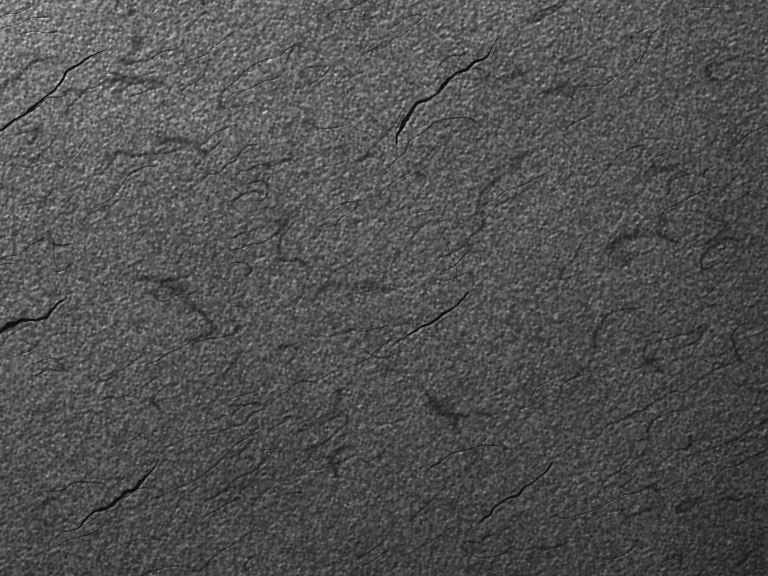
Give the GLSL for this texture, as a Shadertoy shader.

```glsl
// Dark slate: fine speckled grain with diagonal wrinkles, lit from the upper left.
// A height field is shaded by its slope toward the light, then long jagged cracks
// that recur sideways, as on tiled slabs, are cut into it.

const float TILE = 0.686;
const vec2 LIGHT = vec2(-0.6, 0.8);
const mat2 TURN = mat2(0.91, -0.41, 0.41, 0.91);

float hash(vec2 p) {
    vec3 q = fract(vec3(p.xyx) * 0.1031);
    q += dot(q, q.yzx + 33.33);
    return fract((q.x + q.y) * q.z);
}

float noise(vec2 p) {
    vec2 i = floor(p), f = fract(p);
    f = f * f * (3.0 - 2.0 * f);
    return mix(mix(hash(i), hash(i + vec2(1, 0)), f.x),
               mix(hash(i + vec2(0, 1)), hash(i + vec2(1, 1)), f.x), f.y);
}

float fbm(vec2 p) {
    float sum = 0.0, amp = 0.5;
    for (int i = 0; i < 4; i++) {
        sum += amp * noise(p);
        p = mat2(1.6, 1.2, -1.2, 1.6) * p + 7.3;
        amp *= 0.5;
    }
    return sum;
}

vec2 warp(vec2 p, float freq) {
    return vec2(noise(p * freq + 3.1), noise(p * freq + 41.7)) - 0.5;
}

// Short thin wrinkles: broken level lines of two stretched, warped noises
float creases(vec2 p) {
    vec2 q = TURN * p + 0.06 * warp(p, 7.0) + 0.012 * warp(p, 40.0);
    float fine = abs(noise(q * vec2(14, 46) + 11.0) - 0.5);
    float broad = abs(noise(q * vec2(5, 15) + 29.0) - 0.5);
    return smoothstep(0.085, 0.0, fine) * smoothstep(0.5, 0.75, noise(q * vec2(18, 30) + 5.0))
         + smoothstep(0.035, 0.0, broad) * smoothstep(0.45, 0.75, noise(p * 14.0 + 60.0));
}

float height(vec2 p) {
    vec2 q = TURN * p + 0.03 * warp(p, 9.0);
    float grain = noise(TURN * p * 205.0) + 0.6 * noise(p.yx * TURN * 115.0 + 17.0);
    return grain + 0.9 * fbm(q * vec2(16, 38)) - 0.4 * creases(p);
}

// One jagged crack from a to b, recurring every TILE
float crack(vec2 p, vec2 a, vec2 b, float width) {
    vec2 axis = b - a, d = p - 0.5 * (a + b);
    d.x = mod(d.x + 0.5 * TILE, TILE) - 0.5 * TILE;
    float t = clamp(dot(d, axis) / dot(axis, axis) + 0.5, 0.0, 1.0);
    float taper = smoothstep(0.0, 0.3, t) * smoothstep(1.0, 0.8, t);
    float w = width * (0.35 + 0.65 * taper) * (0.3 + 1.2 * noise(p * 42.0));
    float edge = max(0.0017, 0.7 / iResolution.y);
    return smoothstep(w + edge, w - 0.4 * edge, length(d - axis * (t - 0.5)))
         * smoothstep(0.0, 0.06, t) * smoothstep(1.0, 0.94, t);
}

float cracks(vec2 p) {
    p += 0.036 * warp(p, 14.0) + 0.013 * warp(p, 43.0) + 0.003 * warp(p, 110.0);
    // Deep cracks
    float c = crack(p, vec2(-0.01, 0.75), vec2(0.18, 0.925), 0.0021);
    c = max(c, crack(p, vec2(-0.02, 0.39), vec2(0.125, 0.495), 0.0022));
    c = max(c, crack(p, vec2(0.14, 0.085), vec2(0.28, 0.2), 0.002));
    // Long thin fissures
    c = max(c, 0.6 * crack(p, vec2(0.27, 0.2), vec2(0.69, 0.41), 0.0007));
    c = max(c, 0.6 * crack(p, vec2(0.32, 0.68), vec2(0.45, 0.745), 0.0008));
    c = max(c, 0.5 * crack(p, vec2(0.1, 0.5), vec2(0.08, 0.63), 0.0005));
    // Scattered hairlines
    for (int i = 0; i < 14; i++) {
        float k = float(i);
        vec2 a = vec2(hash(vec2(k, 2)) * TILE, hash(vec2(k, 9)));
        float angle = 0.15 + 0.65 * hash(vec2(k, 15));
        float len = 0.08 + 0.17 * hash(vec2(k, 23));
        c = max(c, 0.45 * crack(p, a, a + len * vec2(cos(angle), sin(angle)), 0.0004));
    }
    return c;
}

void mainImage(out vec4 fragColor, in vec2 fragCoord) {
    vec2 uv = fragCoord / iResolution.xy;
    vec2 p = fragCoord / iResolution.y;

    // Broad light falling off from the upper left, with cloudy patches
    float tone = 0.225 + 0.05 * (1.0 - uv.x) + 0.115 * uv.y;
    tone += 0.1 * exp(-3.0 * length(uv - vec2(0, 1)));
    tone -= 0.04 * smoothstep(0.8, 1.0, uv.x);
    tone *= 0.91 + 0.2 * fbm(p * 5.0 + 13.0);

    // Embossed relief and speckle; the exponential favours bright glints
    float slope = height(p - 0.0013 * LIGHT) - height(p + 0.0013 * LIGHT);
    float speckle = noise(TURN * TURN * p * 240.0 + 90.0) - 0.5;
    float shade = tone * exp(0.68 * slope + 0.6 * speckle);
    shade *= 1.0 - 0.36 * min(creases(p), 1.0);

    // Dark cracks with a lit lower lip
    float cut = cracks(p);
    float lip = cracks(p + 0.005 * LIGHT);
    shade *= 1.0 + 0.25 * lip * (1.0 - cut);
    shade = mix(shade, 0.05, 0.92 * cut);

    fragColor = vec4(shade * vec3(0.997, 1.0, 1.008), 1.0);
}
```
